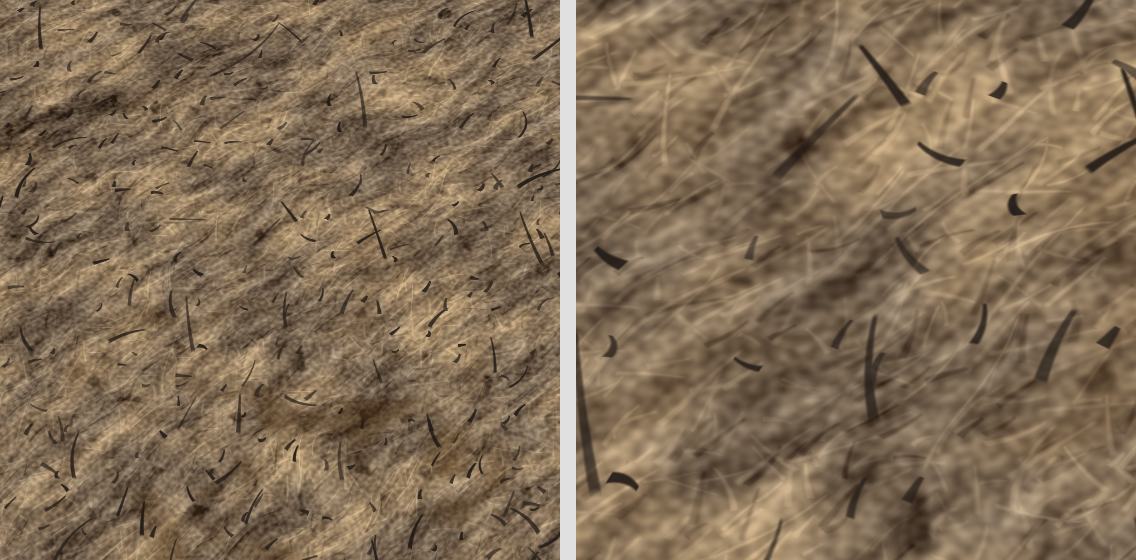
Left: the whole. Right: its middle third, enlarged.
Write a three.js fragment shader that draws this texture.

```glsl
// Burnt hillside: pale flattened straw over grey-brown soil with charred stalks.
// Soil tone is gradient noise stretched along the slope; straw and stalks are
// tapered strokes scattered on jittered grids, foreshortened toward the top.

#define DARK_SOIL vec3(0.24, 0.18, 0.13)
#define PALE_STRAW vec3(0.70, 0.62, 0.52)
#define CHAR vec3(0.125, 0.10, 0.085)
#define OCHRE vec3(0.37, 0.26, 0.14)
#define BASE_TONE 0.58
#define MOTTLE 0.42
#define STREAKS 0.52
#define GRAIN 0.36
#define LEAN 0.76
#define FORESHORTEN 0.32
#define SOFTNESS 0.0013

varying vec2 vUv;

vec3 hash3(vec2 p) {
  vec3 q = fract(p.xyx * vec3(0.1031, 0.1030, 0.0973));
  q += dot(q, q.yxz + 33.33);
  return fract((q.xxy + q.yzz) * q.zyx);
}

float cornerSlope(vec2 cell, vec2 offset) {
  float a = 6.2832 * hash3(cell).x;
  return dot(vec2(cos(a), sin(a)), offset);
}

float gradientNoise(vec2 p) {
  vec2 c = floor(p), f = p - c;
  vec2 s = f * f * f * (f * (f * 6.0 - 15.0) + 10.0);
  vec2 e = vec2(1.0, 0.0);
  float low = mix(cornerSlope(c, f), cornerSlope(c + e, f - e), s.x);
  float high = mix(cornerSlope(c + e.yx, f - e.yx), cornerSlope(c + 1.0, f - 1.0), s.x);
  return mix(low, high, s.y);
}

float fbm(vec2 p) {
  float sum = 0.0, amp = 1.0;
  for (int i = 0; i < 3; i++) {
    sum += amp * gradientNoise(p);
    p = p * 2.03 + 17.7;
    amp *= 0.5;
  }
  return sum;
}

// Scattered tapered strokes; reach is the half length in cells, at most 0.95.
float strokes(vec2 p, float cells, float reach, float width,
              float angle, float spread, float share, float seed) {
  vec2 g = p * cells;
  float ink = 0.0;
  for (int j = -1; j <= 1; j++) {
    for (int i = -1; i <= 1; i++) {
      vec2 cell = floor(g) + vec2(float(i), float(j));
      vec3 place = hash3(cell + seed);
      vec3 form = hash3(cell + seed + 57.3);
      vec3 look = hash3(cell + seed + 113.9);
      float turn = place.z * 2.0 - 1.0;
      float a = angle + spread * turn * abs(turn);
      vec2 dir = vec2(cos(a), sin(a));
      vec2 d = g - cell - place.xy;
      float u = dot(d, dir) / (reach * mix(0.35, 1.0, form.x));
      float v = dot(d, vec2(-dir.y, dir.x)) + 0.16 * (form.y - 0.5) * u * u;
      float w = width * mix(0.5, 1.0, form.z) * (1.0 - 0.45 * u);
      float body = 1.0 - smoothstep(w - SOFTNESS, w + SOFTNESS, abs(v) / cells);
      body *= 1.0 - smoothstep(0.85, 1.0, abs(u));
      ink = max(ink, body * step(look.x, share) * mix(0.6, 1.0, look.y));
    }
  }
  return ink;
}

void main() {
  // Ground plane: rows crowd together and slopes flatten higher up
  vec2 p = vec2(vUv.x, vUv.y + FORESHORTEN * vUv.y * vUv.y);
  vec2 wobble = vec2(gradientNoise(p * 7.0), gradientNoise(p * 7.0 + 41.0));
  vec2 bent = p + 0.025 * wobble;
  vec2 along = vec2(cos(LEAN), sin(LEAN));
  vec2 slope = vec2(dot(bent, along), dot(bent, vec2(-along.y, along.x)));

  // Soil: broad mottling, streaks down the lean, fine grain
  float mottle = fbm(slope * vec2(5.0, 9.0) + 3.0);
  float tone = BASE_TONE + MOTTLE * mottle;
  tone += STREAKS * fbm(slope * vec2(11.0, 42.0) + 9.0);
  tone += GRAIN * gradientNoise(p * 115.0);

  // Scorched band at upper left and burnt hollows lower down
  float offBand = (vUv.y - 0.74 - 0.40 * vUv.x + 0.05 * wobble.x) / 0.04;
  float band = exp(-offBand * offBand) * (1.0 - smoothstep(0.1, 0.6, vUv.x));
  float hollow = smoothstep(0.12, 0.55, fbm(p * 5.5 + 23.0)) * (1.0 - smoothstep(0.3, 0.75, vUv.y));
  float tuft = smoothstep(0.34, 0.55, gradientNoise(p * 27.0 + 60.0));
  tone -= 0.30 * band + 0.22 * hollow + 0.38 * tuft;

  // Gaps and pale straw lying mostly along the lean
  float gaps = strokes(bent, 31.0, 0.8, 0.0022, LEAN, 0.8, 0.6, 5.0);
  float straw = strokes(bent, 13.0, 0.95, 0.0017, LEAN, 0.7, 0.9, 11.0);
  straw = max(straw, strokes(bent, 23.0, 0.95, 0.0017, LEAN, 1.0, 0.9, 29.0));
  straw = max(straw, 0.8 * strokes(bent, 40.0, 0.9, 0.0016, LEAN, 1.5, 0.8, 47.0));
  tone += straw * (0.24 + 0.15 * mottle) - 0.23 * gaps;

  vec3 color = mix(DARK_SOIL, PALE_STRAW, clamp(tone, -0.2, 1.2));
  color *= mix(vec3(1.0), vec3(1.04, 1.0, 0.91), clamp(0.4 + 1.5 * mottle, 0.0, 1.0));
  color = mix(color, OCHRE, 0.38 * hollow);

  // Charred stalks: long leaning, upright, medium and small debris
  float stalks = strokes(p, 4.5, 0.55, 0.0036, 0.95, 0.45, 0.32, 71.0);
  stalks = max(stalks, strokes(p, 6.0, 0.50, 0.0031, 1.68, 0.25, 0.26, 83.0));
  stalks = max(stalks, strokes(p, 10.0, 0.45, 0.0032, 0.95, 1.6, 0.48, 97.0));
  stalks = max(stalks, strokes(p, 21.0, 0.38, 0.0034, 1.10, 1.7, 0.34, 131.0));
  color = mix(color, CHAR, 0.94 * stalks);

  gl_FragColor = vec4(clamp(color, 0.0, 1.0), 1.0);
}
```
